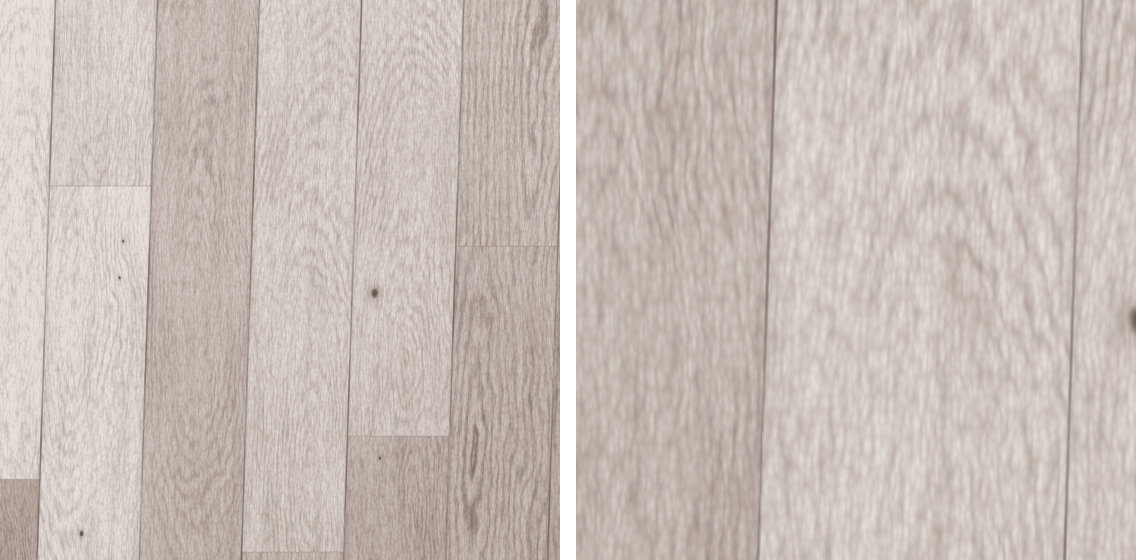
Left, the full canvas; right, a detail of the centre.
Reproduce this texture procedurally as a WebGL 2 fragment shader.

```glsl
#version 300 es
precision highp float;

uniform vec2 u_resolution;
out vec4 outColor;

// Per plank: height of the end joint, tone below it, tone above it
const vec3 PLANKS[7] = vec3[7](
  vec3(0.144, 0.34, 0.88), vec3(0.668, 0.84, 0.74), vec3(-1.0, 0.52, 0.52),
  vec3(0.014, 0.55, 0.73), vec3(0.221, 0.46, 0.71), vec3(0.560, 0.52, 0.56),
  vec3(-1.0, 0.46, 0.46));

// Per plank: heart of the growth rings below the joint (xy) and above it (zw)
const vec4 HEARTS[7] = vec4[7](
  vec4(0.5, 0.0, 0.7, 0.42), vec4(0.35, 0.44, 0.45, 0.92), vec4(0.5, 0.4, 0.5, 0.45),
  vec4(0.5, 0.0, 0.66, 0.16), vec4(0.65, 0.11, 0.55, 0.36), vec4(0.24, 0.19, 0.77, 0.84),
  vec4(0.6, 0.3, 0.6, 0.3));

// Knots: position and radius
const vec3 KNOTS[5] = vec3[5](
  vec3(0.669, 0.477, 0.0105), vec3(0.220, 0.569, 0.0035), vec3(0.2135, 0.504, 0.0028),
  vec3(0.678, 0.182, 0.0035), vec3(0.146, 0.047, 0.0045));

vec2 hash2(vec2 p) {
  vec3 q = fract(p.xyx * vec3(0.1031, 0.1030, 0.0973));
  q += dot(q, q.yzx + 33.33);
  return fract((q.xx + q.yz) * q.zy);
}

// Distance to the nearest cell point
float cellular(vec2 p) {
  vec2 cell = floor(p);
  float nearest = 2.0;
  for (int j = -1; j <= 1; j++)
    for (int i = -1; i <= 1; i++) {
      vec2 c = cell + vec2(i, j);
      nearest = min(nearest, length(c + hash2(c + 200.0) - p));
    }
  return nearest;
}

// Layered sines that bend the grain
float sway(vec2 p) {
  float sum = 0.0, amp = 0.5;
  for (int i = 0; i < 5; i++) {
    sum += amp * sin(p.x + 1.7 * sin(p.y));
    p = mat2(1.5, 0.9, -0.9, 1.5) * p + 2.3;
    amp *= 0.55;
  }
  return sum;
}

void main() {
  vec2 p = gl_FragCoord.xy / u_resolution;
  float pixel = 1.0 / min(u_resolution.x, u_resolution.y);

  // Slightly leaning planks, each split into boards by an end joint
  float across = (p.x - 0.0664 - 0.0326 * p.y) / 0.1823;
  float column = floor(across);
  float u = across - column;
  int id = clamp(int(column) + 1, 0, 6);
  vec3 plank = PLANKS[id];
  bool isUpper = p.y > plank.x;
  float upper = smoothstep(-pixel, pixel, p.y - plank.x);
  vec2 heart = isUpper ? HEARTS[id].zw : HEARTS[id].xy;
  float seed = column * 7.3 + (isUpper ? 3.1 : 0.0);
  float bold = step(4.0, column);

  // Elongated growth rings around the heart, broken up by ragged fibres
  float bend = sway(vec2(u * 2.2 + seed, p.y * 6.0 + seed));
  float ripple = sway(vec2(u * 23.0 - seed, p.y * 42.0 + seed));
  float flow = p.x - 0.0326 * p.y + 0.009 * bend + 0.0012 * ripple;
  float ragged = cellular(vec2(flow * 130.0, p.y * 24.0) - seed) - 0.5;
  vec2 q = vec2(u - heart.x + 0.09 * bend, (p.y - heart.y) * mix(1.1, 0.6, bold));
  float radius = length(q) + 0.04 * bend + 0.008 * ripple + 0.022 * ragged;
  float wave = 0.5 + 0.5 * sin(radius * mix(150.0, 92.0, bold) + 1.5 * bend);
  float patchy = clamp(0.5 + 0.6 * sway(vec2(u * 4.0 + seed, p.y * 11.0)), 0.1, 1.0);
  float rings = wave * wave * (0.24 * patchy + bold * (0.08 + 0.45 * exp(-8.0 * radius)));

  // Long streaks, fibres and fine pores
  float streaks = cellular(vec2(flow * 65.0, p.y * 4.5) + seed);
  float fibres = cellular(vec2(flow * 240.0, p.y * 42.0) + seed);
  float pores = cellular(vec2(flow * 280.0, p.y * 130.0) - seed);

  // Board tone, with light falling off toward the lower right
  float tone = mix(plank.y, plank.z, upper);
  tone += 0.13 * (p.y - 0.5) - 0.08 * (p.x - 0.5) + 0.05 * bend;
  tone += 0.06 - rings - 0.2 * (streaks - 0.5);
  tone -= 0.32 * (fibres - 0.5) + 0.24 * (pores - 0.5);
  vec3 color = mix(vec3(0.57, 0.50, 0.46), vec3(0.87, 0.84, 0.82), clamp(tone, -0.25, 1.1));

  // Knots with a dark core and soft halo
  for (int i = 0; i < 5; i++) {
    vec3 knot = KNOTS[i];
    float d = length((p - knot.xy) * vec2(1.2, 0.85)) / knot.z + 0.25 * ripple;
    color = mix(color, vec3(0.50, 0.42, 0.38), 0.4 * exp(-0.5 * d * d));
    color = mix(color, vec3(0.30, 0.25, 0.23), 0.75 * (1.0 - smoothstep(0.3, 1.0, d)));
  }

  // Thin seams of uneven depth with a soft shade
  float edge = floor(across + 0.5);
  float seam = abs(across - edge) * 0.1823;
  float depth = 0.52 + 0.2 * sin(p.y * 9.0 + edge * 4.0) + 0.1 * sin(p.y * 37.0 + edge);
  float seamLine = 1.0 - smoothstep(0.0002, 0.0009 + pixel, seam);
  color *= 1.0 - 0.06 * exp(-seam * 300.0);
  color = mix(color, vec3(0.44, 0.37, 0.34), depth * seamLine);

  // End joints, fainter and broken along their length
  float joint = 1.0 - smoothstep(0.0, 0.0005 + pixel, abs(p.y - plank.x));
  color = mix(color, vec3(0.57, 0.50, 0.46), joint * (0.2 + 0.25 * fibres));

  outColor = vec4(color, 1.0);
}
```
